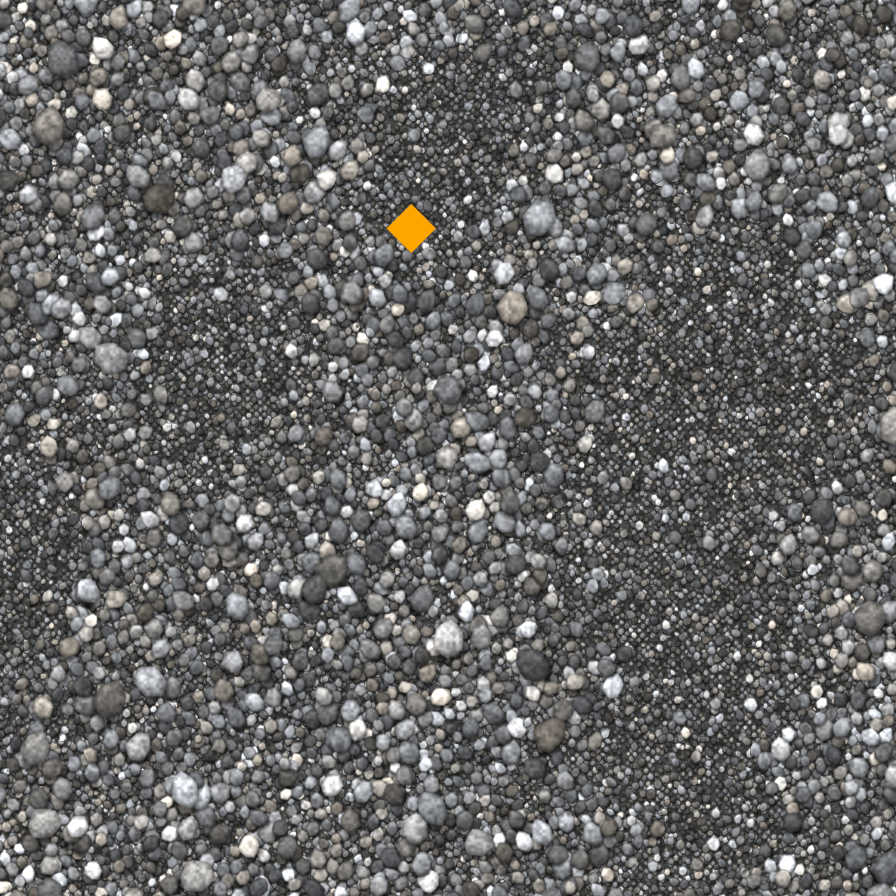
A three.js fragment shader for this texture:

```glsl
varying vec2 vUv;

const float EDGE = 0.0013;                    // half width of stone edges
const vec2 LIGHT = vec2(-0.32, 0.95);         // direction towards the light
const float SHADOW = 0.55;
const float MOTTLE = 0.7;
const vec3 DUST = vec3(0.235, 0.235, 0.23);
const vec3 WARM = vec3(1.05, 1.0, 0.93);
const vec3 COOL = vec3(0.975, 0.995, 1.025);
const vec3 MARKER_COLOR = vec3(1.0, 0.647, 0.0);
const vec2 MARKER_CENTER = vec2(0.459, 0.745);
const float MARKER_SIZE = 0.0275;

float hash(vec2 p) {
  vec3 q = fract(vec3(p.xyx) * 0.1031);
  q += dot(q, q.yzx + 33.33);
  return fract((q.x + q.y) * q.z);
}

vec4 hash4(vec2 p) {
  vec4 q = fract(p.xyxy * vec4(0.1031, 0.103, 0.0973, 0.1099));
  q += dot(q, q.wzxy + 33.33);
  return fract((q.xxyz + q.yzzw) * q.zywx);
}

float noise(vec2 p) {
  vec2 i = floor(p), f = fract(p);
  f = f * f * (3.0 - 2.0 * f);
  return mix(mix(hash(i), hash(i + vec2(1.0, 0.0)), f.x),
             mix(hash(i + vec2(0.0, 1.0)), hash(i + 1.0), f.x), f.y);
}

mat2 rotation(float a) {
  float c = cos(a), s = sin(a);
  return mat2(c, s, -s, c);
}

// Soft ellipse, 1 at its centre
float patchAt(vec2 p, vec2 center, vec2 radius) {
  vec2 q = (p - center) / radius;
  return exp(-dot(q, q));
}

// Share of fine sand: 0 in the stone heaps, 1 in the bare tracks
float sandiness(vec2 p) {
  float s = patchAt(p, vec2(0.77, 0.33), vec2(0.13, 0.42));
  s += 0.9 * patchAt(p, vec2(0.50, 0.84), vec2(0.13, 0.16));
  s += 0.8 * patchAt(p, vec2(0.25, 0.59), vec2(0.12, 0.13));
  s += 0.8 * patchAt(p, vec2(0.03, 0.37), vec2(0.08, 0.17));
  s += 0.7 * patchAt(p, vec2(0.92, 0.60), vec2(0.16, 0.13));
  return smoothstep(0.2, 0.75, s + 0.55 * (noise(p * 13.0) - 0.5));
}

// Rounded, tapered hexagon: 0 at the centre, about 1 on the outline
float pebble(vec2 q, vec2 skew) {
  q.x *= 1.0 + 0.5 * (skew.x - 0.5) * q.y;
  float sides = max(abs(q.x), abs(dot(q, vec2(0.5, 0.866))) * (0.85 + 0.35 * skew.x));
  sides = max(sides, abs(dot(q, vec2(-0.5, 0.866))) * (0.85 + 0.35 * skew.y));
  return mix(sides, length(q), 0.35);
}

// Lays one size of stones over the ground; the grid is turned to hide its rows
vec3 addStones(vec3 ground, vec2 uv, float cells, float density, float brightness, float grain) {
  mat2 turn = rotation(cells);
  vec2 p = turn * uv * cells, light = turn * LIGHT;
  vec2 cell = floor(p - 0.5);
  for (int j = 1; j >= 0; j--) {
    for (int i = 0; i < 2; i++) {
      vec2 corner = cell + vec2(float(i), float(j));
      vec4 place = hash4(corner + cells * 3.7);
      float growth = smoothstep(0.0, 0.08, density - place.z);
      if (growth < 0.05) continue;

      vec4 look = hash4(corner + cells * 5.9 + 47.0);
      float radius = mix(0.33, 0.48, place.w) * growth;
      vec2 d = (p - corner - 0.5 - 0.46 * (place.xy - 0.5)) / radius;
      vec2 q = rotation(1.8 * (look.x - 0.5) - cells) * d;
      q.y /= mix(1.0, 1.4, look.y);

      // Contact shadow and outline
      float m = pebble(q, look.yz);
      float soft = EDGE * cells / radius;
      float cover = 1.0 - smoothstep(1.0 - soft, 1.0 + soft, m);
      ground *= 1.0 - SHADOW * (1.0 - smoothstep(0.75, 1.35, length(q + LIGHT * 0.2)));

      // Lit top, dark rim and mineral tint
      float tone = mix(0.29, 0.67, look.w) + 0.2 * smoothstep(0.86, 1.0, look.w);
      float facet = 1.03 + 0.25 * clamp(dot(d, light), -1.2, 1.2);
      float rim = 1.0 - 0.38 * smoothstep(0.6, 1.1, m);
      vec3 stone = mix(COOL, WARM, look.z * look.z) * tone * brightness;
      ground = mix(ground, stone * facet * rim * (1.0 + MOTTLE * (grain - 0.5)), cover);
    }
  }
  return ground;
}

void main() {
  float sand = sandiness(vUv);
  float fine = noise(vUv * 290.0);
  float grain = 0.5 * noise(vUv * 150.0) + 0.5 * fine;

  // Dust, then grains from fine to coarse
  vec3 color = DUST * (0.6 + 0.8 * fine);
  color = addStones(color, vUv, 150.0, 0.92, 0.92, grain);
  color = addStones(color, vUv, 100.0, mix(0.85, 0.48, sand), 1.0, grain);
  color = addStones(color, vUv, 64.0, mix(0.80, 0.11, sand), 1.08, grain);
  color = addStones(color, vUv, 42.0, mix(0.42, 0.05, sand), 1.12, grain);
  color = addStones(color, vUv, 27.0, mix(0.15, 0.03, sand), 1.15, grain);

  // Flat diamond marker
  vec2 offset = abs(vUv - MARKER_CENTER);
  float diamond = offset.x + offset.y - MARKER_SIZE;
  color = mix(color, MARKER_COLOR, 1.0 - smoothstep(-EDGE, EDGE, diamond));
  gl_FragColor = vec4(clamp(color, 0.0, 1.0), 1.0);
}
```
